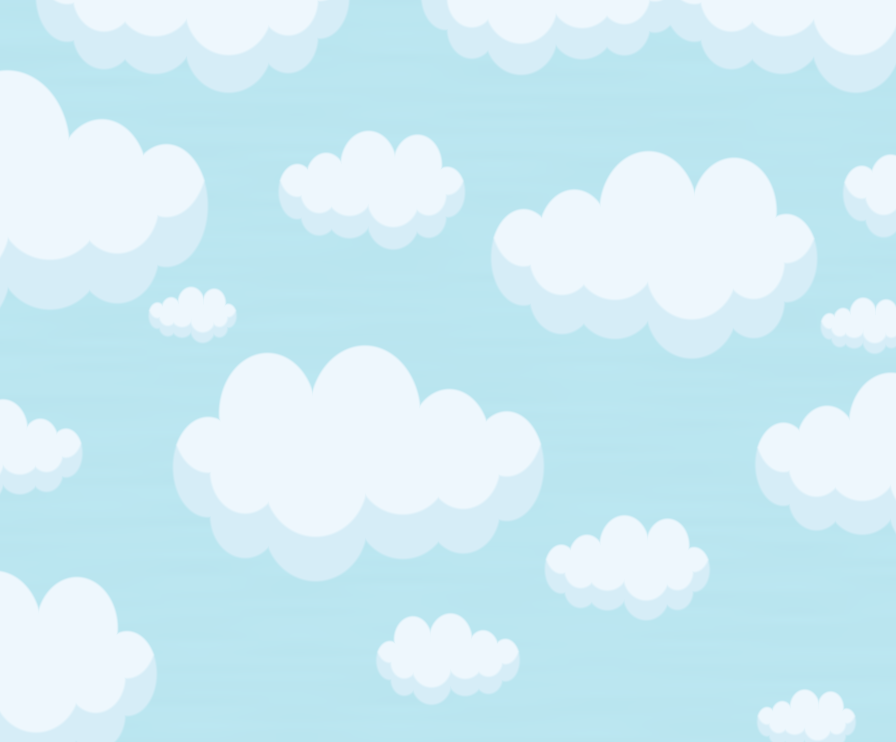
Give the GLSL for this pattern, as a Shadertoy shader.

```glsl
// Flat, puffy two-tone clouds of many sizes drifting over a pale blue sky.

const vec3 SKY = vec3(0.73, 0.90, 0.94);
const vec3 SHADE = vec3(0.84, 0.93, 0.97);
const vec3 WHITE = vec3(0.932, 0.97, 0.992);

// Elliptic puffs of a cloud of half width 1: centre, then radii
const vec4 PUFFS[10] = vec4[10](
    vec4(-0.81, -0.05, 0.19, 0.27),
    vec4(-0.49, 0.24, 0.26, 0.325),
    vec4(0.035, 0.23, 0.30, 0.375),
    vec4(0.49, 0.08, 0.22, 0.29),
    vec4(0.80, -0.045, 0.20, 0.295),
    vec4(-0.61, -0.31, 0.19, 0.23),
    vec4(-0.23, -0.36, 0.28, 0.305),
    vec4(0.24, -0.29, 0.25, 0.255),
    vec4(0.565, -0.28, 0.20, 0.235),
    vec4(0.0, -0.05, 0.75, 0.30));

float hash(vec2 p) {
    return fract(sin(dot(p, vec2(127.1, 311.7))) * 43758.5);
}

float noise(vec2 p) {
    vec2 i = floor(p), f = fract(p);
    f = f * f * (3.0 - 2.0 * f);
    return mix(mix(hash(i), hash(i + vec2(1, 0)), f.x),
               mix(hash(i + vec2(0, 1)), hash(i + 1.0), f.x), f.y);
}

// Approximate signed distance to an ellipse
float ellipse(vec2 p, vec2 r) {
    float k = length(p / r);
    return k * (k - 1.0) / max(length(p / (r * r)), 1e-4);
}

// Distance to the joined puffs
float silhouette(vec2 p) {
    float d = 1e3;
    for (int n = 0; n < 10; n++) d = min(d, ellipse(p - PUFFS[n].xy, PUFFS[n].zw));
    return d;
}

// Paints the silhouette in shade, then its overlap with a raised copy in white
void paintCloud(inout vec3 col, vec2 p, vec2 centre, float size, bool flip) {
    vec2 q = (p - centre) / size;
    if (abs(q.x) > 1.2 || abs(q.y) > 0.9) return;
    if (flip) q.x = -q.x;
    float soft = 0.0019 / size;
    float whole = silhouette(q);
    float lit = max(whole, silhouette(q - vec2(0.0, 0.24)));
    col = mix(col, SHADE, 1.0 - smoothstep(-soft, soft, whole));
    col = mix(col, WHITE, 1.0 - smoothstep(-soft, soft, lit));
}

void mainImage(out vec4 fragColor, in vec2 fragCoord) {
    vec2 p = fragCoord / iResolution.x;

    // Sky with very faint level streaks
    vec3 col = SKY + 0.01 * (noise(p * vec2(9.0, 110.0)) - 0.5);

    // Loose rows in which large and small clouds alternate
    for (int row = 0; row < 4; row++) {
        for (int i = 0; i < 4; i++) {
            float c = float(i), r = float(row);
            bool outer = row % 3 == 0;
            bool large = row == 3 || (i + row) % 2 == 0;
            float size = 0.08 + 0.012 * r;
            if (large) size = row == 0 ? 0.175 - 0.03 * c * c
                            : row == 3 ? 0.175 - 0.03 * mod(c, 2.0)
                            : 0.232 - 0.025 * c;
            float spacing = row == 0 ? 0.45 : row == 2 ? 0.365 : 0.35;
            vec2 centre = vec2(c * spacing, 0.055 + 0.262 * r);
            centre.x += 0.05 * sin(1.57 * c) + (row == 3 ? 0.215 : 0.0);
            if (!large) centre.y += 0.1 * sin(2.2 * c + 0.3) - 0.02;
            else if (row < 3) centre.y += 0.03 * cos(1.57 * c);
            bool flip = outer ? i != 1 : i + row > 2;
            paintCloud(col, p, centre, size, flip);
        }
    }

    // Tiny clouds in the gaps
    for (int k = 0; k < 2; k++) {
        vec2 centre = vec2(0.215, 0.478) + float(k) * vec2(0.75, -0.012);
        paintCloud(col, p, centre, 0.049, true);
    }

    fragColor = vec4(col, 1.0);
}
```
